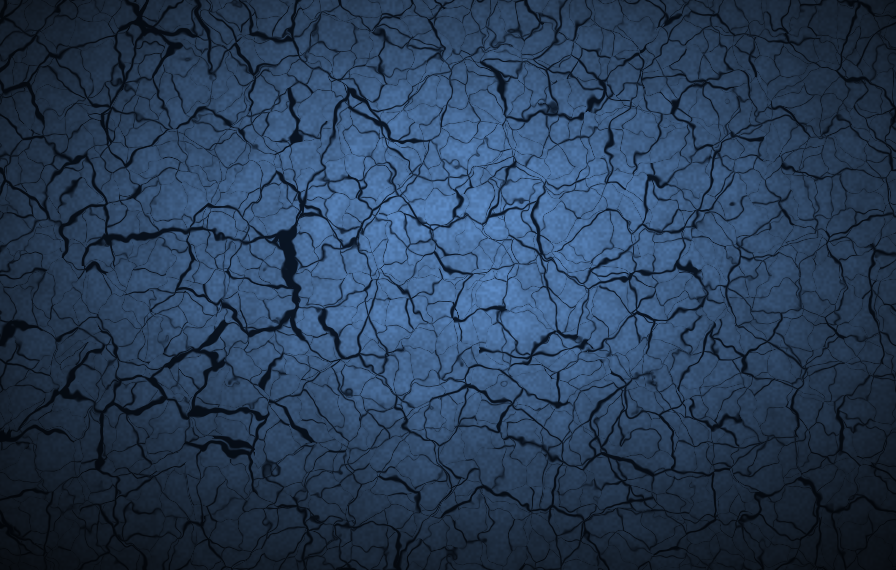
Write a Shadertoy shader that draws this texture.

```glsl
const vec3 PAINT_TINT = vec3(0.67, 1.0, 1.42);
const vec3 CRACK_TINT = vec3(0.035, 0.085, 0.155);
const vec2 LIGHT_CENTER = vec2(0.51, 0.58);

float hash(vec2 p) {
    vec3 q = fract(p.xyx * vec3(0.1031, 0.1030, 0.0973));
    q += dot(q, q.yzx + 33.33);
    return fract((q.x + q.y) * q.z);
}

vec2 hash2(vec2 p) {
    return vec2(hash(p), hash(p + 57.3));
}

float noise(vec2 p) {
    vec2 i = floor(p), f = fract(p);
    f = f * f * (3.0 - 2.0 * f);
    float low = mix(hash(i), hash(i + vec2(1, 0)), f.x);
    float high = mix(hash(i + vec2(0, 1)), hash(i + vec2(1, 1)), f.x);
    return mix(low, high, f.y);
}

float fbm(vec2 p) {
    float sum = 0.0, amp = 0.5;
    for (int i = 0; i < 4; i++) {
        sum += amp * noise(p);
        p = mat2(1.6, 1.2, -1.2, 1.6) * p + 17.1;
        amp *= 0.5;
    }
    return sum;
}

vec2 warp(vec2 p, float freq, float amount) {
    vec2 q = p * freq;
    return amount * (vec2(noise(q + 11.0), noise(q + 73.0)) - 0.5);
}

// Signed distance to Voronoi borders; each border has its own width,
// and borders whose width falls below zero are left out.
float cracks(vec2 p, float scale, float seed, float halfWidth, float gap) {
    p = p * scale + seed;
    vec2 cell = floor(p), nearestId = cell, toNearest = vec2(8.0);
    for (int y = -1; y <= 1; y++)
    for (int x = -1; x <= 1; x++) {
        vec2 id = cell + vec2(x, y);
        vec2 r = id + hash2(id) - p;
        if (dot(r, r) < dot(toNearest, toNearest)) {
            toNearest = r;
            nearestId = id;
        }
    }
    float d = 1.0;
    for (int y = -2; y <= 2; y++)
    for (int x = -2; x <= 2; x++) {
        if (x == 0 && y == 0) continue;
        vec2 id = nearestId + vec2(x, y);
        vec2 r = id + hash2(id) - p;
        float border = dot(0.5 * (r + toNearest), normalize(r - toNearest));
        float strength = 1.6 * hash(id + nearestId + 0.37) - gap;
        d = min(d, border / scale - halfWidth * strength);
    }
    return d;
}

float coverage(float d, float soft) {
    return 1.0 - smoothstep(-soft, soft, d);
}

void mainImage(out vec4 fragColor, in vec2 fragCoord) {
    vec2 uv = fragCoord / iResolution.xy;
    vec2 p = fragCoord / iResolution.y;
    float soft = 0.0007 + 0.7 / iResolution.y;

    // Ragged crack paths
    vec2 q = p + warp(p, 13.0, 0.036) + warp(p, 37.0, 0.017) + warp(p, 95.0, 0.0075);

    // Wider cracks on the left, broken up along their length
    float leftSide = 1.0 - smoothstep(0.22, 0.5, uv.x + 0.25 * (noise(p * 4.0) - 0.5));
    float lower = smoothstep(0.05, 0.3, uv.y);
    float wide = leftSide * lower;
    float breakup = 0.35 + 1.3 * noise(p * 24.0 + 5.0);
    float mainCracks = cracks(q, 5.5, 3.0, (0.0022 + 0.0028 * wide) * breakup, 0.45);
    float midCracks = cracks(q, 11.5, 41.0, (0.0021 + 0.0011 * wide) * breakup, 0.2);
    float twigs = cracks(q + warp(p, 50.0, 0.012), 21.0, 87.0, 0.0015 * breakup, 0.55);
    float d = min(mainCracks, min(midCracks, twigs + 0.0002));
    float crack = coverage(d, soft);

    // Light falling off towards the corners
    vec2 offset = uv - LIGHT_CENTER;
    float light = exp(-3.85 * dot(offset, offset));

    // Mottled paint with fine grain
    float mottle = 0.88 + 0.26 * fbm(p * 16.0);
    float grain = 0.91 + 0.18 * noise(p * 210.0);
    float rim = 1.0 - 0.12 * exp(-max(d, 0.0) * 260.0);
    vec3 paint = PAINT_TINT * 0.495 * light * mottle * grain * rim;
    vec3 crackColor = CRACK_TINT * (0.12 + 0.75 * light);

    fragColor = vec4(mix(paint, crackColor, 0.96 * crack), 1.0);
}
```
